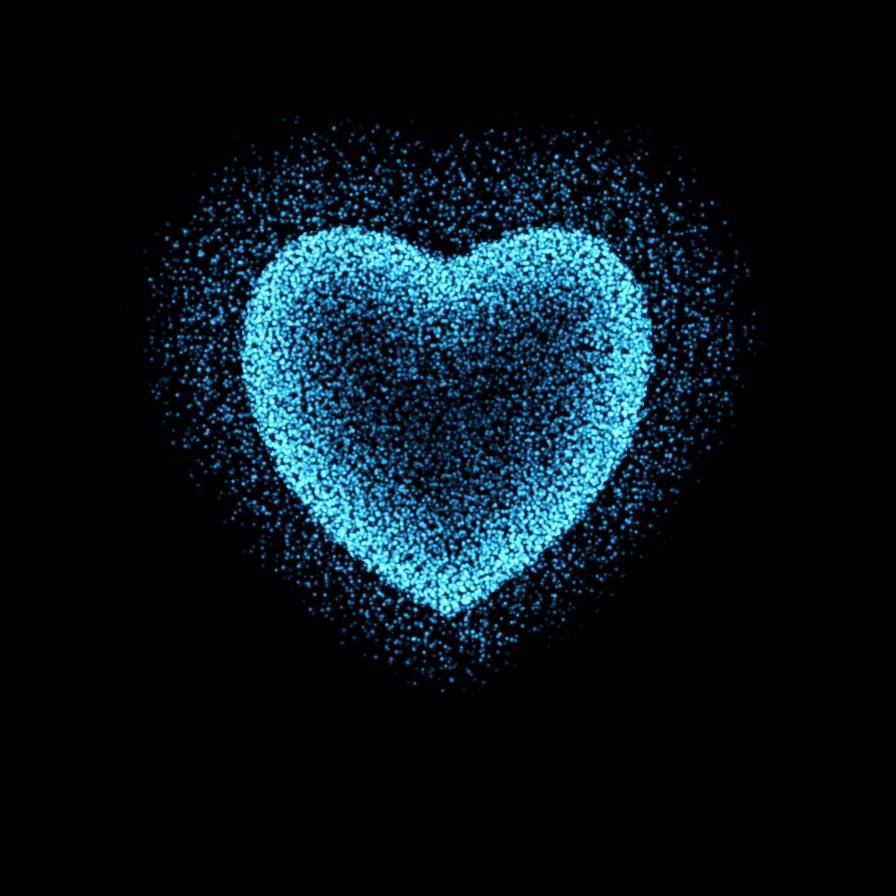
Give the GLSL for this background, as a WebGL 2 fragment shader.

```glsl
#version 300 es
precision highp float;

uniform vec2 u_resolution;
out vec4 fragColor;

const float TAU = 6.2831853;
const int CURVE_STEPS = 40;
const int LAYERS = 5;

float hash(vec2 p) {
    return fract(sin(dot(p, vec2(127.1, 311.7))) * 43758.5453);
}

mat2 rotation(float angle) {
    float c = cos(angle), s = sin(angle);
    return mat2(c, s, -s, c);
}

// Right half of the heart outline, t from 0 (notch) to pi (tip)
vec2 heartPoint(float t) {
    float s = sin(t);
    float y = 0.5633 + 0.2247 * cos(t) - 0.0508 * cos(2.0 * t)
            - 0.0282 * cos(3.0 * t) - 0.004 * cos(4.0 * t);
    return vec2(0.228 * s * s, y);
}

// Signed distance to the mirrored outline, negative inside
float heartDistance(vec2 p) {
    p.x = abs(p.x);
    float nearest = 1e3;
    float side = 1.0;
    vec2 a = heartPoint(0.0);
    for (int i = 1; i <= CURVE_STEPS; i++) {
        vec2 b = heartPoint(0.5 * TAU * float(i) / float(CURVE_STEPS));
        vec2 e = b - a;
        vec2 q = p - a;
        vec2 gap = q - e * clamp(dot(q, e) / dot(e, e), 0.0, 1.0);
        nearest = min(nearest, dot(gap, gap));
        bool spans = (a.y > p.y) != (b.y > p.y);
        if (spans && p.x < a.x + e.x * q.y / e.y) side = -side;
        a = b;
    }
    return side * sqrt(nearest);
}

// One jittered grid of soft dots; density is the chance of a dot per cell
float dotLayer(vec2 p, float cell, float radius, float density, float seed) {
    vec2 g = p / cell;
    vec2 base = floor(g);
    float sum = 0.0;
    for (int y = -1; y <= 1; y++) {
        for (int x = -1; x <= 1; x++) {
            vec2 id = base + vec2(x, y);
            vec2 key = id + seed;
            vec2 jitter = vec2(hash(key + 3.7), hash(key + 8.3));
            float shown = smoothstep(0.0, 0.05, density - hash(key));
            float power = hash(key + 15.1);
            vec2 gap = (g - id - jitter) * cell / radius;
            sum += shown * (0.3 + 1.3 * power * power) * exp(-dot(gap, gap));
        }
    }
    return sum;
}

float dots(vec2 p, float density) {
    float sum = 0.0;
    for (int i = 0; i < LAYERS; i++) {
        float n = float(i);
        sum += dotLayer(rotation(0.4 + 1.1 * n) * p, 0.0075,
                        0.0016 + 0.0001 * n, density, 31.0 * n);
    }
    return sum;
}

// Black through blue and cyan to white
vec3 glowColor(float light) {
    return 1.0 - exp(-light * vec3(0.2, 1.0, 1.7));
}

void main() {
    vec2 uv = gl_FragCoord.xy / u_resolution;
    vec2 p = uv - vec2(0.4987, 0.0);
    float d = heartDistance(p);
    float depth = max(-d, 0.0);
    float inside = 1.0 - smoothstep(-0.008, 0.006, d);

    // Bright rim, dimmer body and hollow centre
    float rim = exp(-pow(depth / 0.05, 2.0));
    float body = exp(-pow(depth / 0.115, 2.0));
    float innerDensity = 0.4 + 0.4 * body + 0.3 * rim;
    float innerGain = 0.3 + 0.75 * body + 1.9 * rim;

    // Sparse halo, narrower towards the tip
    float reach = mix(0.1, 0.15, smoothstep(0.4, 0.65, uv.y));
    float fade = 1.0 - smoothstep(0.25, 1.0, max(d, 0.0) / reach);
    float outerDensity = 0.3 * fade;
    float outerGain = 0.45 + 0.4 * fade;

    float density = mix(outerDensity, innerDensity, inside);
    float gain = mix(outerGain, innerGain, inside);
    float light = 0.0;
    if (density > 0.0) light = gain * dots(p, density);

    // Faint haze joins the rim dots
    light += 0.12 * inside * rim;
    fragColor = vec4(glowColor(light) + vec3(0.0, 0.0, 0.006), 1.0);
}
```
